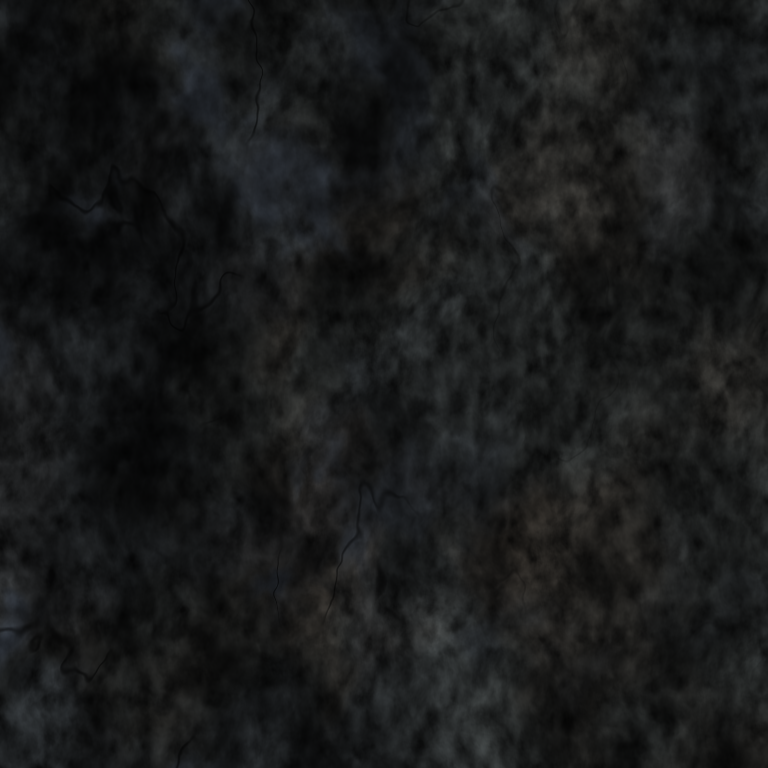
Reproduce this texture procedurally as a three.js fragment shader.

```glsl
// Dark weathered stone: near-black slate with soft mottling, pale blue-grey
// blotches, faint rust stains, thin cracks and fine upright grain.
// Layers of fractal value noise set the brightness; broad noise sets the tint.

varying vec2 vUv;

const vec3 SLATE_TINT = vec3(0.95, 1.01, 1.00);
const vec3 RUST_TINT  = vec3(1.12, 1.00, 0.88);
const vec3 BLUE_TINT  = vec3(0.89, 0.99, 1.14);

const float BASE_LIGHT    = 0.104;
const float MIN_LIGHT     = 0.025;
const float BROAD_AMOUNT  = 0.13;
const float MOTTLE_AMOUNT = 0.15;
const float GRAIN_AMOUNT  = 1.55;
const float FLECK_AMOUNT  = 0.30;
const float STREAK_AMOUNT = 0.30;
const float BLOTCH_LIGHT  = 0.040;
const float SHADOW_DEPTH  = 0.052;
const float CRACK_DEPTH   = 0.50;
const float CRACK_WIDTH   = 0.016;

const vec2 BROAD_SCALE  = vec2(4.5, 3.0);
const vec2 MOTTLE_SCALE = vec2(17.0, 11.0);
const vec2 GRAIN_SCALE  = vec2(62.0, 44.0);
const vec2 FLECK_SCALE  = vec2(46.0, 34.0);
const vec2 STREAK_SCALE = vec2(24.0, 2.5);
const vec2 BLOTCH_SCALE = vec2(8.0, 5.5);
const vec2 CRACK_SCALE  = vec2(7.0, 3.5);

float hash(vec2 cell) {
  vec3 p = fract(cell.xyx * 0.1031);
  p += dot(p, p.yzx + 33.33);
  return fract((p.x + p.y) * p.z);
}

float noise(vec2 p) {
  vec2 cell = floor(p);
  vec2 f = fract(p);
  f = f * f * (3.0 - 2.0 * f);
  float low  = mix(hash(cell), hash(cell + vec2(1.0, 0.0)), f.x);
  float high = mix(hash(cell + vec2(0.0, 1.0)), hash(cell + vec2(1.0, 1.0)), f.x);
  return mix(low, high, f.y);
}

// Fractal noise in 0..1; a slight turn per octave hides the lattice.
float fbm(vec2 p) {
  const mat2 TURN = mat2(0.96, 0.28, -0.28, 0.96);
  float sum = 0.0;
  float weight = 0.53;
  for (int i = 0; i < 4; i++) {
    sum += weight * noise(p);
    p = TURN * p * 2.03 + 17.3;
    weight *= 0.5;
  }
  return sum;
}

// Soft elliptical falloff, 1 at the centre.
float glow(vec2 p, vec2 centre, vec2 radius) {
  vec2 d = (p - centre) / radius;
  return exp(-dot(d, d));
}

void main() {
  // Warped coordinates make the patches ragged.
  vec2 warp = vec2(fbm(vUv * 9.0 + 3.1), fbm(vUv * 9.0 + 41.7)) - 0.5;
  vec2 p = vUv + 0.09 * warp;
  vec2 q = vUv + 0.02 * warp;
  float leftSide = 1.0 - smoothstep(0.35, 0.75, p.x);

  // Broad light and dark areas
  float light = BASE_LIGHT;
  light += BROAD_AMOUNT * (fbm(p * BROAD_SCALE + 5.0) - 0.5);
  light += MOTTLE_AMOUNT * (fbm(q * MOTTLE_SCALE + 23.0) - 0.5);
  float shadow = glow(p, vec2(0.04, 0.76), vec2(0.22, 0.32))
               + 0.55 * glow(p, vec2(0.47, 0.78), vec2(0.12, 0.30))
               + 0.35 * glow(p, vec2(0.84, 0.22), vec2(0.16, 0.22));
  light -= SHADOW_DEPTH * shadow;

  // Pale mineral blotches, mostly on the left
  float blotch = smoothstep(0.54, 0.74, fbm(p * BLOTCH_SCALE + 61.0));
  blotch *= mix(0.30, 1.0, leftSide);
  light += BLOTCH_LIGHT * blotch;
  light = max(light, MIN_LIGHT);

  // Fine grain, wormy flecks and upright streaks
  float grain = fbm(q * GRAIN_SCALE + 9.0) - 0.5;
  float fleck = 1.0 - abs(2.0 * noise(q * FLECK_SCALE + 77.0) - 1.0);
  float streak = noise(q * STREAK_SCALE + 31.0) - 0.5;
  float detail = GRAIN_AMOUNT * grain + FLECK_AMOUNT * (fleck - 0.62);
  detail += STREAK_AMOUNT * streak * smoothstep(0.45, 0.85, p.x);
  light *= max(1.0 + detail * (1.0 - 0.45 * blotch), 0.3);

  // Thin broken cracks
  float ridge = abs(fbm(p * CRACK_SCALE + 13.0) - 0.5);
  float crack = 1.0 - smoothstep(0.0, CRACK_WIDTH, ridge);
  crack *= smoothstep(0.42, 0.60, noise(p * 8.0 + 51.0));
  light *= 1.0 - CRACK_DEPTH * crack * mix(0.3, 1.0, leftSide);

  // Slate, rust and blue tints
  float rust = smoothstep(0.48, 0.70, fbm(p * vec2(5.0, 4.0) + 91.0));
  rust *= 0.35 + 0.65 * glow(p, vec2(0.55, 0.40), vec2(0.25, 0.32));
  float coolness = max(blotch, 0.4 * leftSide * smoothstep(0.4, 0.6, fbm(p * 6.0 + 29.0)));
  vec3 tint = mix(SLATE_TINT, RUST_TINT, rust);
  tint = mix(tint, BLUE_TINT, coolness);

  gl_FragColor = vec4(max(light, MIN_LIGHT * 0.6) * tint, 1.0);
}
```
